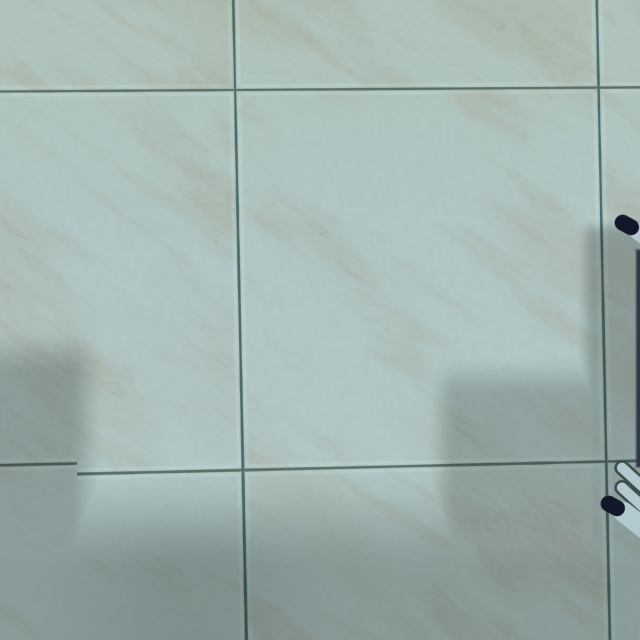
This texture is drawn by a Shadertoy shader. Its source:

```glsl
// Pale marble floor tiles with thin, slightly skewed grout lines.
// Stretched noise veins each tile; soft boxes cast shadows over the floor,
// and capsules build the metal feet and rails at the right edge.

#define TILE_SIZE vec2(0.568, 0.597)
#define GROUT_HALF_WIDTH 0.0021
#define STEP_X 0.121
#define STEP_RISE 0.0165
#define VEIN_ANGLE 0.62
#define VEIN_STRENGTH 0.55
#define STONE_COLOR vec3(0.690, 0.775, 0.770)
#define VEIN_COLOR vec3(0.665, 0.705, 0.665)
#define GROUT_COLOR vec3(0.330, 0.425, 0.415)
#define SHADOW_TINT vec3(0.715, 0.725, 0.715)
#define METAL_COLOR vec3(0.700, 0.790, 0.810)
#define RUBBER_COLOR vec3(0.070, 0.090, 0.160)

float hash(vec2 p) {
    vec3 q = fract(vec3(p.xyx) * 0.1031);
    q += dot(q, q.yzx + 33.33);
    return fract((q.x + q.y) * q.z);
}

float noise(vec2 p) {
    vec2 i = floor(p), f = fract(p);
    f = f * f * (3.0 - 2.0 * f);
    return mix(mix(hash(i), hash(i + vec2(1, 0)), f.x),
               mix(hash(i + vec2(0, 1)), hash(i + vec2(1, 1)), f.x), f.y);
}

float fbm(vec2 p) {
    float sum = 0.0, amp = 0.5;
    for (int i = 0; i < 5; i++) {
        sum += amp * noise(p);
        p = p * 2.03 + 17.3;
        amp *= 0.5;
    }
    return sum;
}

// Column and row coordinates; whole numbers lie on the grout
vec2 tileCoords(vec2 p) {
    float left = 0.385 - 0.0205 * p.y;
    float lower = 0.2565 + 0.0236 * p.x + STEP_RISE * step(p.x, STEP_X);
    float upper = 0.857 + 0.0065 * p.x;
    return vec2((p.x - left) / TILE_SIZE.x, (p.y - lower) / (upper - lower));
}

// Cloudy stone with diagonal veins, different on each tile
vec3 marble(vec2 p, vec2 id) {
    float c = cos(VEIN_ANGLE), s = sin(VEIN_ANGLE);
    vec2 q = vec2(c * p.x - s * p.y, s * p.x + c * p.y);
    q += 9.0 * vec2(hash(id + 40.0), hash(id + 71.0));
    q.y += 0.05 * (fbm(q * 5.0) - 0.5);
    float cloud = fbm(q * vec2(3.0, 9.0));
    float streak = fbm(q * vec2(7.0, 36.0) + 5.0);
    float vein = smoothstep(0.42, 0.75, cloud) + 0.8 * smoothstep(0.50, 0.80, streak);
    vec3 color = mix(STONE_COLOR, VEIN_COLOR, VEIN_STRENGTH * min(vein, 1.3));
    float thread = 1.0 - smoothstep(0.0, 0.025, abs(streak - 0.57));
    color -= thread * smoothstep(0.45, 0.65, cloud) * vec3(0.018, 0.026, 0.030);
    return color + 0.012 * (noise(p * 150.0) - 0.5);
}

// Strongest of the overlapping cast shadows
float shadow(vec2 p) {
    float core = exp(-pow((p.x - 0.30) / 0.17, 2.0));
    float floorBand = (1.0 - smoothstep(0.10, 0.275, p.y)) * (0.76 + 0.24 * core);
    float leftBlock = (1.0 - smoothstep(0.105, 0.165, p.x)) * (1.0 - smoothstep(0.41, 0.49, p.y));
    float rightBlock = smoothstep(0.665, 0.715, p.x) * (1.0 - smoothstep(0.38, 0.445, p.y));
    float rightStrip = smoothstep(0.900, 0.930, p.x) * (1.0 - smoothstep(0.63, 0.66, p.y));
    return max(max(floorBand, 0.74 * leftBlock), max(0.64 * rightBlock, 0.72 * rightStrip));
}

float capsule(vec2 p, vec2 a, vec2 b, float radius) {
    vec2 d = b - a;
    return length(p - a - d * clamp(dot(p - a, d) / dot(d, d), 0.0, 1.0)) - radius;
}

void paint(inout vec3 color, vec3 ink, float dist, float blur) {
    color = mix(color, ink, 1.0 - smoothstep(-blur, blur, dist));
}

void mainImage(out vec4 fragColor, in vec2 fragCoord) {
    vec2 p = fragCoord / iResolution.xy;
    float blur = max(0.0012, 0.8 / iResolution.y);

    // Stone, slightly warmer toward the top
    vec2 tile = tileCoords(p);
    vec3 color = marble(p, floor(tile));
    color *= mix(vec3(1), vec3(0.995, 0.985, 0.955), smoothstep(0.6, 1.0, p.y));

    // Grout with a faint bright bevel
    vec2 gap = abs(fract(tile + 0.5) - 0.5) * TILE_SIZE;
    float seam = min(gap.x, gap.y);
    color += 0.035 * exp(-pow((seam - 0.0065) / 0.0025, 2.0));
    float width = GROUT_HALF_WIDTH * (0.85 + 0.3 * noise(p * 25.0)) * (1.08 - 0.2 * p.y);
    vec3 grout = GROUT_COLOR + (gap.x < gap.y ? vec3(-0.035, 0.0, 0.01) : vec3(0.03, 0.015, 0.0));
    paint(color, grout, seam - width, blur);

    color *= mix(vec3(1), SHADOW_TINT, shadow(p));

    // Dark side of the stand, rails, then the two legs with rubber feet
    float side = max(0.994 - p.x, abs(p.y - 0.44) - 0.17);
    paint(color, RUBBER_COLOR + 0.12, side, 0.003);
    for (int i = 0; i < 2; i++) {
        vec2 start = vec2(0.972, 0.269 - 0.031 * float(i));
        float rail = capsule(p, start, start + vec2(0.06, -0.055), 0.012);
        paint(color, GROUT_COLOR * 0.7, rail, blur);
        paint(color, METAL_COLOR, rail + 0.004, blur);
        vec2 foot = i == 0 ? vec2(0.974, 0.652) : vec2(0.952, 0.213);
        float legRadius = 0.013 + 0.003 * float(i);
        paint(color, METAL_COLOR, capsule(p, foot + vec2(0.022, -0.013), foot + vec2(0.09, -0.066), legRadius), blur);
        paint(color, RUBBER_COLOR, capsule(p, foot - vec2(0.001, 0), foot + vec2(0.012, -0.007), 0.0125), blur);
    }
    fragColor = vec4(clamp(color, 0.0, 1.0), 1.0);
}
```
